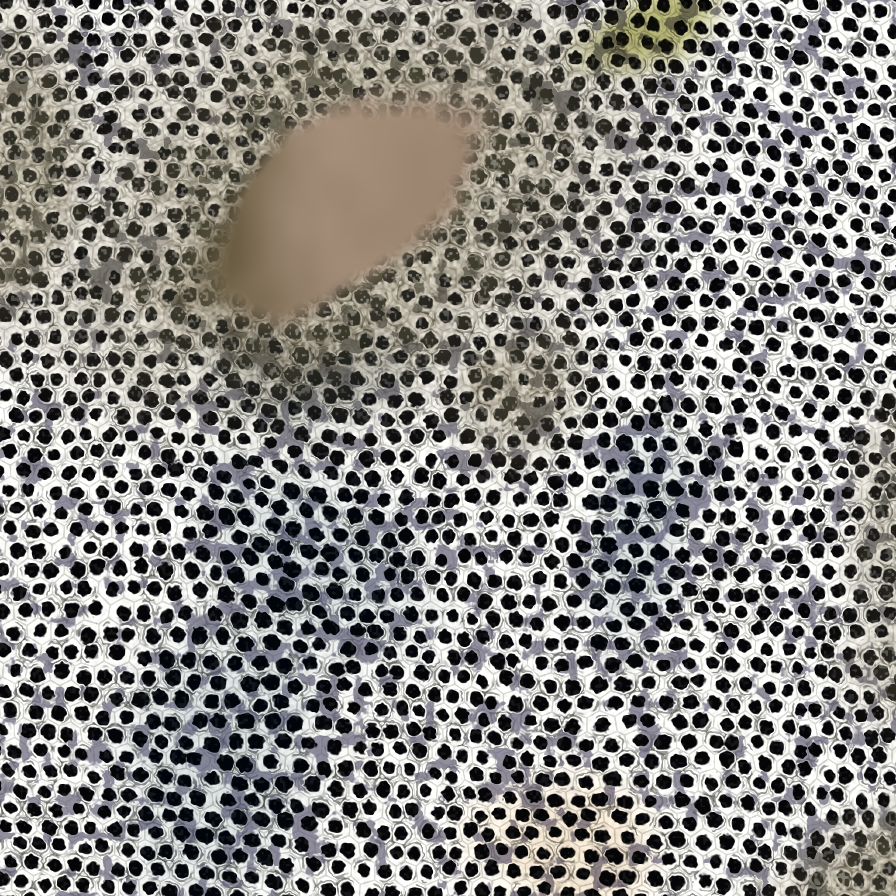
Reproduce this pattern procedurally as a Shadertoy shader.

```glsl
const vec2 GRID = vec2(39.5, 45.0);
const vec3 WHITE = vec3(1.0, 1.0, 0.985);
const vec3 TAUPE = vec3(0.72, 0.695, 0.63);
const vec3 BLACK = vec3(0.02, 0.02, 0.03);
const vec3 OLIVE = vec3(0.27, 0.26, 0.2);
const vec3 SLATE = vec3(0.38, 0.36, 0.45);
const vec3 BROWN = vec3(0.63, 0.54, 0.46);
const vec3 MOSS = vec3(0.4, 0.35, 0.25);

float hash(vec2 p) {
    vec3 h = fract(p.xyx * vec3(0.1031, 0.1030, 0.0973));
    h += dot(h, h.yzx + 33.33);
    return fract((h.x + h.y) * h.z);
}

float noise(vec2 p) {
    vec2 i = floor(p), f = fract(p);
    f = f * f * (3.0 - 2.0 * f);
    vec2 e = vec2(0.0, 1.0);
    return mix(mix(hash(i), hash(i + e.yx), f.x),
               mix(hash(i + e.xy), hash(i + e.yy), f.x), f.y);
}

float fbm(vec2 p) {
    float sum = 0.0, amp = 0.5;
    for (int i = 0; i < 4; i++) {
        sum += amp * noise(p);
        p = p * 2.03 + 17.0;
        amp *= 0.5;
    }
    return sum;
}

// Soft rotated ellipse: 1 at the centre, 0 outside
float blob(vec2 p, vec2 centre, vec2 radii, float angle) {
    float c = cos(angle), s = sin(angle);
    vec2 d = mat2(c, -s, s, c) * (p - centre) / radii;
    return 1.0 - smoothstep(0.2, 1.0, length(d));
}

// Staggered jittered dots: nearest distance, second distance, random id
vec3 dotField(vec2 p, float jitter) {
    vec2 q = p * GRID;
    vec3 best = vec3(1.0, 1.0, 0.0);
    for (int y = -1; y <= 1; y++) {
        float row = floor(q.y) + float(y);
        float shift = 0.5 * mod(row, 2.0);
        for (int x = -1; x <= 1; x++) {
            vec2 cell = vec2(floor(q.x - shift) + float(x), row);
            vec2 offset = vec2(hash(cell + 3.7), hash(cell + 91.3)) - 0.5;
            vec2 centre = cell + vec2(0.5 + shift, 0.5) + jitter * offset;
            float d = length((q - centre) / GRID);
            if (d < best.x) best = vec3(d, best.x, hash(cell + 47.1));
            else best.y = min(best.y, d);
        }
    }
    return best;
}

void mainImage(out vec4 fragColor, in vec2 fragCoord) {
    vec2 p = fragCoord / iResolution.y;
    float pixel = 1.0 / iResolution.y;
    float cloud = fbm(p * 6.0) - 0.47;
    float fine = noise(p * 260.0) - 0.5;
    vec2 soft = p + 0.1 * vec2(cloud, fbm(p * 6.0 + 40.0) - 0.47);

    // Large areas of tone
    float haze = blob(soft, vec2(0.38, 0.78), vec2(0.5, 0.32), 0.4);
    haze = max(haze, blob(soft, vec2(0.0, 0.81), vec2(0.15, 0.28), 0.0));
    haze = max(haze, 0.8 * blob(soft, vec2(1.02, 0.02), vec2(0.24, 0.13), 0.4));
    haze = max(haze, 0.6 * blob(soft, vec2(1.02, 0.38), vec2(0.12, 0.27), 0.0));
    haze = max(haze, 0.8 * blob(soft, vec2(0.57, 0.57), vec2(0.12, 0.14), 0.0));
    haze = clamp(haze * (1.15 + cloud), 0.0, 1.0);
    float bare = blob(soft, vec2(0.375, 0.775), vec2(0.25, 0.105), 0.62);
    float shade = blob(soft, vec2(0.25, 0.16), vec2(0.15, 0.3), -0.3);
    shade = max(shade, blob(soft, vec2(0.36, 0.38), vec2(0.22, 0.14), -0.4));
    shade = max(shade, blob(soft, vec2(0.71, 0.41), vec2(0.09, 0.17), -0.3));
    shade = max(shade, blob(soft, vec2(0.34, 0.59), vec2(0.17, 0.11), 0.2));

    // Gently bent rows of ragged dots
    vec2 warp = vec2(noise(p * 5.0), noise(p * 5.0 + 31.0)) - 0.5;
    vec2 bent = p + 0.025 * warp + vec2(0.0, 0.06 * p.x);
    vec3 field = dotField(bent, 0.32 + 0.14 * haze);
    float rough = 0.0032 * fine + 0.0015 * (noise(p * 120.0) - 0.5);
    float radius = 0.0079 + 0.0018 * (field.z - 0.5) + 0.0009 * shade;
    float edge = max(0.0012, pixel);
    float ink = 1.0 - smoothstep(-edge, edge, field.x + rough - radius);

    // Pale ground with broken halo strokes and grain
    vec3 ground = mix(WHITE, TAUPE, haze);
    float seam = 1.0 - smoothstep(0.0006, 0.0026, field.y - field.x);
    float ring = 1.0 - smoothstep(0.0005, 0.0017, abs(field.x + rough - 0.0116));
    float broken = smoothstep(0.4, 0.65, noise(p * 85.0 + 9.0));
    ground -= (0.16 * seam + 0.4 * ring * broken) * (1.0 - 0.5 * haze);
    ground += fine * (0.1 + 0.22 * haze);
    ground -= 0.12 * shade;

    // Dark dots, lighter and mottled under the haze
    vec3 dark = mix(BLACK, OLIVE, haze * (0.45 + 0.6 * field.z));
    float mottle = smoothstep(0.55, 0.85, noise(p * 290.0 + 70.0));
    dark += mottle * (0.07 + 0.2 * haze);
    vec3 color = mix(ground, dark, ink);

    // Small smudges that bridge neighbouring dots
    float smudge = smoothstep(0.66, 0.8, noise(p * 75.0 + 5.0) + 0.12 * shade + 0.3 * fine);
    color = mix(color, mix(SLATE, OLIVE, haze), 0.7 * smudge * (1.0 - ink));

    // Smooth brown patch, mossy toward its lower left
    float along = smoothstep(0.22, 0.42, soft.x);
    vec3 skin = mix(MOSS, BROWN, along) + 0.1 * cloud;
    color = mix(color, skin, smoothstep(0.04, 0.6, bare));

    // Local colour casts
    float green = blob(soft, vec2(0.73, 0.97), vec2(0.12, 0.07), 0.2);
    float warm = blob(soft, vec2(0.62, 0.06), vec2(0.14, 0.12), 0.0);
    color = mix(color, color * vec3(0.74, 0.74, 0.5), green);
    color *= mix(vec3(1.0), vec3(0.96, 0.91, 0.84), warm);
    color += shade * (1.0 - haze) * vec3(-0.02, 0.0, 0.015);
    fragColor = vec4(clamp(color, 0.0, 1.0), 1.0);
}
```
